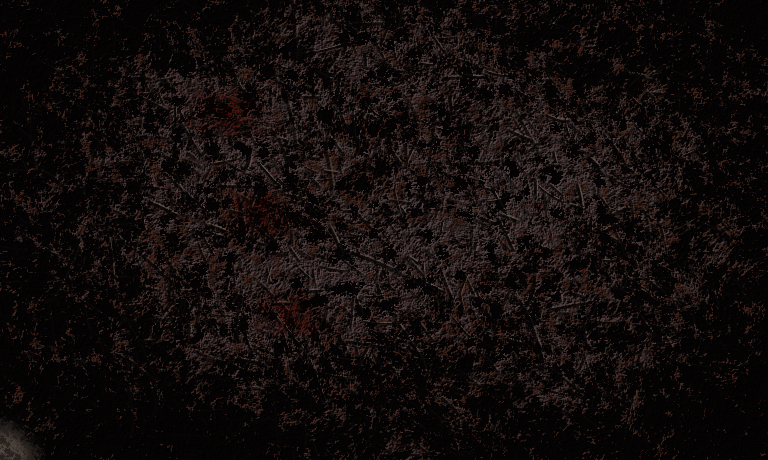
Write a WebGL 1 fragment shader that draws this texture.

```glsl
precision highp float;
// Draws a dark, scratched metal plate with flaking soot, rust and dull red stains.

uniform vec2 u_resolution;

// Colours
const vec3 SOOT = vec3(0.016, 0.009, 0.009);
const vec3 SOIL = vec3(0.105, 0.065, 0.055);
const vec3 METAL = vec3(0.200, 0.155, 0.155);
const vec3 RUST = vec3(0.165, 0.085, 0.062);
const vec3 STAIN = vec3(0.200, 0.035, 0.015);
const vec3 GLINT = vec3(0.460, 0.400, 0.360);

// Sizes are in canvas heights
const float FLAKE_SCALE = 14.0;
const float PIT_SCALE = 15.0;
const float RUST_SCALE = 34.0;
const float SCRATCH_SCALE = 6.0;
const float SCRATCH_WIDTH = 0.0034;
const float SOOT_CENTRE = 0.345;
const float SOOT_EDGE = 0.57;
const float RELIEF = 5.0;
const vec2 LIGHT_STEP = vec2(-0.0022, 0.0022);
const vec2 PLATE_CENTRE = vec2(0.52, 0.55);

vec2 hash2(vec2 p) {
  vec2 k = vec2(dot(p, vec2(127.1, 311.7)), dot(p, vec2(269.5, 183.3)));
  return fract(sin(k) * 43758.5453);
}

// Distance to the nearest scattered point
float cellular(vec2 p) {
  vec2 base = floor(p);
  float nearest = 4.0;
  for (int y = -1; y <= 1; y++) {
    for (int x = -1; x <= 1; x++) {
      vec2 cell = base + vec2(float(x), float(y));
      vec2 d = cell + hash2(cell) - p;
      nearest = min(nearest, dot(d, d));
    }
  }
  return sqrt(nearest);
}

// Gentle layered sines bend the cells
vec2 warp(vec2 p) {
  vec2 w = 0.010 * sin(p.yx * vec2(23.0, 19.0) + p * 11.0);
  return p + w + 0.002 * sin(p.yx * vec2(71.0, 83.0) - p * 47.0);
}

// Surface height: cellular noise from small flakes to fine grain
float flakes(vec2 p) {
  float height = 0.0;
  float weight = 0.18;
  vec2 q = warp(p) * FLAKE_SCALE;
  for (int i = 0; i < 5; i++) {
    height += weight * cellular(q);
    q = mat2(1.6, 1.2, -1.2, 1.6) * q + 7.3;
    weight *= 1.05;
  }
  return height;
}

// Bright ridge in x, dark groove beside it in y
vec2 scratches(vec2 p, float scale) {
  vec2 q = p * scale;
  vec2 base = floor(q);
  vec2 marks = vec2(0.0);
  float lean = mix(-0.95, 0.35, smoothstep(0.9, 1.5, p.x) * smoothstep(0.3, 0.8, p.y));
  for (int y = -1; y <= 1; y++) {
    for (int x = -1; x <= 1; x++) {
      vec2 cell = base + vec2(float(x), float(y));
      vec2 place = hash2(cell + scale);
      vec2 kind = hash2(cell + scale * 1.7 + 31.0);
      float angle = lean + (kind.x - 0.5) * 2.4;
      vec2 dir = vec2(cos(angle), sin(angle));
      vec2 d = q - cell - place;
      float along = dot(d, dir) / mix(0.25, 0.8, place.y);
      float bend = 0.12 * (place.x - 0.5) * along * along;
      float across = (dot(d, vec2(-dir.y, dir.x)) + bend) / scale;
      float taper = clamp(1.5 - 1.5 * along * along, 0.0, 1.0);
      float width = SCRATCH_WIDTH * mix(0.5, 1.1, place.x);
      float ridge = 1.0 - smoothstep(0.0, width, abs(across));
      float groove = 1.0 - smoothstep(0.6 * width, 1.5 * width, abs(across + 1.6 * width));
      marks = max(marks, vec2(ridge * kind.y * kind.y * kind.y, groove * kind.y) * taper);
    }
  }
  return marks;
}

// Three red blooms along a leaning line
float stainMask(vec2 uv) {
  float side = (uv.x - 0.44 + 0.19 * uv.y) / 0.035;
  float blooms = smoothstep(-0.3, 0.9, cos(6.2832 * (uv.y - 0.75) / 0.215));
  float span = smoothstep(0.20, 0.28, uv.y) * (1.0 - smoothstep(0.78, 0.88, uv.y));
  return exp(-side * side) * blooms * span;
}

void main() {
  vec2 uv = gl_FragCoord.xy / u_resolution;
  vec2 p = gl_FragCoord.xy / u_resolution.y;

  // Soot gathers towards the rim and in broad drifts
  float rim = smoothstep(0.3, 1.3, length((uv - PLATE_CENTRE) / 0.55));
  float drift = 0.025 * (sin(p.x * 9.0 + 3.0 * sin(p.y * 7.0)) + sin(p.y * 13.0 - p.x * 5.0));
  float height = flakes(p);
  float slope = height - flakes(p + LIGHT_STEP);
  float bare = height + drift - mix(SOOT_CENTRE, SOOT_EDGE, rim);

  // Scattered black pits
  float pit = cellular(warp(p + 5.1) * PIT_SCALE) + 1.2 * (height - 0.46);
  bare -= 0.2 * (1.0 - smoothstep(0.14, 0.22, pit));

  // Plate: soot, soil, then bare metal
  float exposed = smoothstep(-0.01, 0.04, bare);
  vec3 color = mix(SOOT, SOIL, exposed);
  color = mix(color, METAL, smoothstep(0.04, 0.13, bare) * (1.0 - 0.45 * rim));

  // Rust specks and red stains
  float speck = cellular(warp(p + 3.7) * RUST_SCALE) + 1.6 * (height - 0.46) - 2.0 * drift;
  color = mix(color, RUST, 0.8 * exposed * smoothstep(0.58, 0.70, speck));
  float grain = smoothstep(0.36, 0.52, height);
  color = mix(color, STAIN * mix(0.2, 1.0, grain), 0.9 * stainMask(uv) * mix(0.5, 1.0, grain));

  // Raking light and scratches
  color *= clamp(1.0 + RELIEF * slope, 0.4, 1.6);
  vec2 marks = vec2(0.0);
  for (int i = 0; i < 5; i++) {
    marks = max(marks, scratches(p, SCRATCH_SCALE + float(i) * 5.0));
  }
  color = mix(color, SOOT, 0.85 * marks.y);
  color = mix(color, GLINT, 0.7 * marks.x * (1.0 - 0.85 * rim) * mix(0.2, 1.0, exposed));

  // Worn lower left corner
  float chip = 1.0 - smoothstep(0.05, 0.09, length(p) + 0.12 * (height - 0.46));
  color = mix(color, GLINT * mix(0.4, 0.8, grain), 0.8 * chip);

  gl_FragColor = vec4(color, 1.0);
}
```
